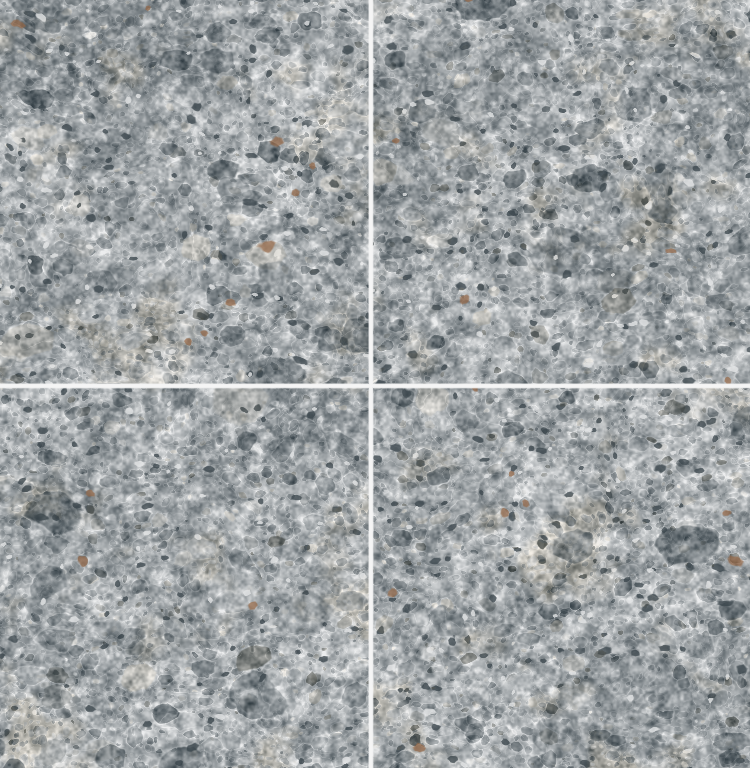
Give the GLSL for this texture, as a Shadertoy shader.

```glsl
// Two by two blue-grey stone tiles with thin white joints.
// Each tile is another cut of one slab: angular chips are painted from fine
// to coarse over mottled cement, then grain, pale veins and specks are added.

// Integer hash of a lattice cell: three values in 0..1
vec3 hash3(vec2 cell, float seed) {
    uvec3 v = uvec3(ivec3(floor(vec3(cell, seed)))) * 1664525u + 1013904223u;
    for (int i = 0; i < 2; i++) {
        v.x += v.y * v.z;
        v.y += v.z * v.x;
        v.z += v.x * v.y;
        v ^= v >> 16u;
    }
    return vec3(v >> 8u) / 16777216.0;
}

float noise(vec2 p, float seed) {
    vec2 c = floor(p), f = fract(p);
    f = f * f * (3.0 - 2.0 * f);
    vec2 e = vec2(1, 0);
    return mix(mix(hash3(c, seed).x, hash3(c + e.xy, seed).x, f.x),
               mix(hash3(c + e.yx, seed).x, hash3(c + e.xx, seed).x, f.x), f.y);
}

float fbm(vec2 p, float seed) {
    float sum = 0.0, amp = 0.5;
    for (int i = 0; i < 3; i++) {
        sum += amp * noise(p, seed + float(i));
        p = mat2(1.6, 1.2, -1.2, 1.6) * p;
        amp *= 0.6;
    }
    return sum / 0.98;
}

// Scattered angular stones: x = depth inside the outline, yz = random identity
vec3 chips(vec2 p, float cells, float density, float seed) {
    vec2 q = p * cells;
    vec3 best = vec3(-1, 0, 0);
    for (int j = -1; j <= 1; j++)
    for (int i = -1; i <= 1; i++) {
        vec2 cell = floor(q) + vec2(i, j);
        vec3 place = hash3(cell, seed), look = hash3(cell, seed + 50.0);
        if (place.z > density) continue;
        vec2 d = q - cell - 0.2 - 0.6 * place.xy;
        d.y *= 1.0 + 0.5 * look.x;
        float radius = mix(0.26, 0.55, look.x * look.x);
        float side = 0.0;
        for (int n = 0; n < 6; n++) {
            float a = 1.047 * float(n) + 6.283 * place.x;
            float reach = 0.75 + 0.4 * fract(look.z * 7.3 * float(n + 1));
            side = max(side, dot(d, vec2(cos(a), sin(a))) / reach);
        }
        float depth = 1.0 - mix(side, length(d), 0.35) / radius;
        if (depth > best.x) best = vec3(depth, look.yz);
    }
    return best;
}

vec3 stone(vec2 p) {
    // Ragged outlines come from bending the plane
    vec2 bent = p + 0.009 * (vec2(fbm(p * 55.0, 1.0), fbm(p * 55.0, 5.0)) - 0.5)
                  + 0.02 * (vec2(noise(p * 14.0, 9.0), noise(p * 14.0, 10.0)) - 0.5);
    float tone = 0.64 + 0.3 * (fbm(p * 9.0, 12.0) - 0.5);
    float warmth = 0.7 * smoothstep(0.57, 0.8, fbm(p * 13.0, 16.0));

    // Chips, the coarser the rarer and darker
    for (int i = 0; i < 5; i++) {
        float layer = float(i);
        float cells = 95.0 * pow(0.6, layer);
        vec3 chip = chips(bent, cells, 0.8 - 0.15 * layer, 100.0 + 7.0 * layer);
        float soft = 0.0025 * cells;
        float body = smoothstep(0.0, soft + 0.08, chip.x);
        float rim = smoothstep(-soft - 0.1, 0.0, chip.x) * (1.0 - body);
        float chipTone = 0.625 - 0.022 * layer + 0.4 * (chip.y - 0.5);
        tone = mix(tone, chipTone, body * mix(0.45, 0.85, chip.z));
        tone += 0.05 * rim;
        warmth = mix(warmth, smoothstep(0.82, 1.0, chip.z), 0.5 * body);
    }

    // Grain and fine pale veins
    tone += 0.5 * (fbm(p * 75.0, 20.0) - 0.5);
    tone += 0.17 * (noise(p * 240.0, 24.0) - 0.5);
    float vein = abs(fbm(bent * 38.0, 27.0) - 0.5);
    tone += 0.1 * smoothstep(0.035, 0.0, vein) * noise(p * 20.0, 31.0);

    // Dark pits and a few white crumbs
    float pit = chips(bent, 60.0, 0.09, 300.0).x;
    float crumb = chips(bent, 75.0, 0.035, 400.0).x;
    tone = mix(tone, 0.26, 0.75 * smoothstep(0.0, 0.35, pit));
    tone = mix(tone, 0.9, 0.8 * smoothstep(0.0, 0.35, crumb));

    // Cool shadows, neutral lights, sandy stains
    tone = clamp(tone, 0.16, 0.93);
    vec3 color = tone + (1.0 - tone) * vec3(-0.06, 0.0, 0.035);
    color += warmth * vec3(0.045, 0.01, -0.045);

    // Rare rust spots
    float rust = smoothstep(0.0, 0.4, chips(bent, 48.0, 0.008, 500.0).x);
    return mix(color, vec3(0.58, 0.40, 0.27), 0.7 * rust);
}

void mainImage(out vec4 fragColor, in vec2 fragCoord) {
    vec2 p = fragCoord / iResolution.y;
    vec2 cross = vec2(0.483, 0.4975);
    vec2 tile = step(cross, p);
    vec3 color = stone(p + 9.0 * hash3(tile, 3.0).xy);

    // Joints
    vec2 gap = abs(p - cross);
    float blur = 0.0008 + 0.5 / iResolution.y;
    float joint = 1.0 - smoothstep(0.003 - blur, 0.003 + blur, min(gap.x, gap.y));
    fragColor = vec4(mix(color, vec3(0.96), joint), 1.0);
}
```
